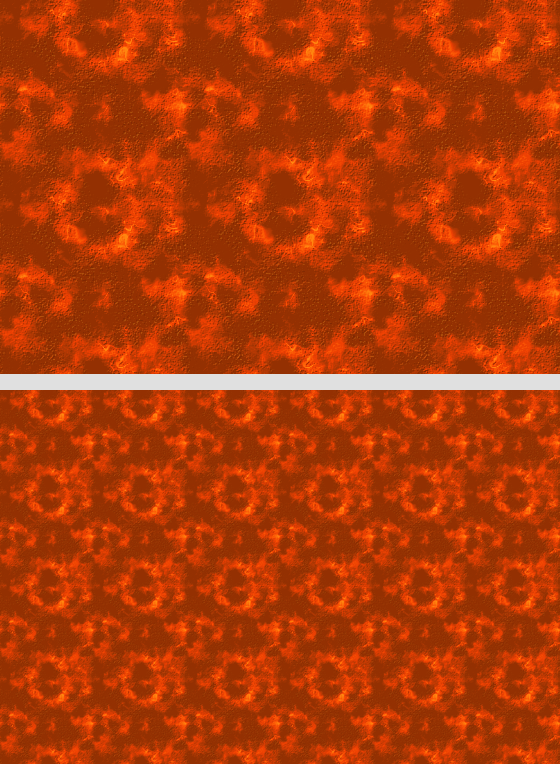
Top, the tile; bottom, the same tile 2 across and 2 down.
Write a Shadertoy shader that draws this texture.

```glsl
// Molten crust: glowing orange patches, thin bright veins and gritty dark rock.
// One square tile of wrapping gradient noise, repeated three across and two down;
// a heat field with a broken ring drives the colour ramp, embossed grit roughens it.

// Integer hash of a lattice cell, giving two values in -1..1.
vec2 hash2(vec2 cell, float seed) {
    uvec3 h = uvec3(uint(cell.x), uint(cell.y), uint(seed));
    h = h * 1664525u + 1013904223u;
    h.x += h.y * h.z; h.y += h.z * h.x; h.z += h.x * h.y;
    h ^= h >> 16u;
    h.x += h.y * h.z; h.y += h.z * h.x;
    return vec2(h.xy >> 16u) / 32767.5 - 1.0;
}

float corner(vec2 cell, vec2 offset, vec2 f, float period, float seed) {
    return dot(hash2(mod(cell + offset, period), seed), f - offset);
}

// Gradient noise that wraps once per tile.
float noise(vec2 uv, float period, float seed) {
    vec2 p = uv * period, cell = floor(p), f = p - cell;
    vec2 w = f * f * f * (f * (f * 6.0 - 15.0) + 10.0);
    vec2 e = vec2(0.0, 1.0);
    return mix(mix(corner(cell, e.xx, f, period, seed), corner(cell, e.yx, f, period, seed), w.x),
               mix(corner(cell, e.xy, f, period, seed), corner(cell, e.yy, f, period, seed), w.x), w.y);
}

float fbm(vec2 uv, float period, float seed) {
    float sum = 0.0, gain = 0.5;
    for (int i = 0; i < 5; i++) {
        sum += gain * noise(uv, period, seed + float(i));
        period *= 2.0;
        gain *= 0.55;
    }
    return sum;
}

// Fine grains with creased scratches between them.
float grit(vec2 uv) {
    return 0.9 * noise(uv, 104.0, 31.0) - 1.6 * abs(noise(uv, 43.0, 32.0));
}

// Thin curling lines along the zero crossings of a warped noise.
float veins(vec2 uv) {
    vec2 curl = vec2(noise(uv, 17.0, 41.0), noise(uv, 17.0, 42.0));
    float ridge = abs(noise(uv + 0.05 * curl, 14.0, 43.0));
    return 1.0 - smoothstep(0.0, 0.085, ridge);
}

// Offset from a centre, wrapped to the nearest copy.
vec2 wrapped(vec2 uv, vec2 centre) {
    return fract(uv - centre + 0.5) - 0.5;
}

// A hot ring around a warm core, and a slanting streak.
float hotSpots(vec2 uv) {
    vec2 q = wrapped(uv, vec2(0.54, 0.89));
    float ring = (length(q) - 0.21) / 0.065;
    float core = length(q * vec2(0.8, 1.2) + vec2(0.02, 0.02)) / 0.07;
    vec2 s = wrapped(uv, vec2(0.88, 0.3));
    s -= vec2(0.1, 0.09) * clamp(dot(s, vec2(5.5, 5.0)), -1.0, 1.0);
    return 1.3 * exp(-ring * ring) + 1.9 * exp(-core * core)
         - 0.8 * (1.0 - smoothstep(0.1, 0.2, length(q)))
         + 1.3 * exp(-dot(s, s) / 0.004);
}

vec3 heatColor(float heat) {
    vec3 c = mix(vec3(0.58, 0.19, 0.008), vec3(0.69, 0.22, 0.015), smoothstep(-0.6, 0.2, heat));
    c = mix(c, vec3(0.80, 0.23, 0.01), smoothstep(0.1, 0.75, heat));
    c = mix(c, vec3(0.93, 0.25, 0.01), smoothstep(0.6, 1.25, heat));
    c = mix(c, vec3(0.98, 0.33, 0.02), smoothstep(1.3, 1.85, heat));
    return mix(c, vec3(1.0, 0.52, 0.06), smoothstep(1.8, 2.7, heat));
}

void mainImage(out vec4 fragColor, in vec2 fragCoord) {
    vec2 uv = fract(fragCoord / iResolution.xy * vec2(3.0, 2.0));

    // Embossed grit, lit from the upper left.
    float relief = grit(uv) - grit(uv + vec2(-0.004, 0.005));

    // Broad heat patches with frayed edges.
    vec2 fray = vec2(noise(uv, 18.0, 21.0), noise(uv, 18.0, 22.0));
    vec2 frayed = uv + 0.045 * fray + 0.006 * relief;
    float heat = 8.0 * fbm(frayed, 5.0, 11.0) + hotSpots(frayed) - 0.35;

    // Veins glow in scattered clusters, brightest where the rock is warm.
    float cluster = smoothstep(-0.1, 0.2, noise(uv, 6.0, 51.0));
    heat += 1.3 * veins(uv) * cluster * smoothstep(-0.7, 0.9, heat);

    // Grit is strongest on the crust and fades in the hottest cores.
    float rough = smoothstep(-0.3, 0.15, noise(uv, 5.0, 61.0) + 0.5 * noise(uv, 12.0, 62.0));
    heat += relief * mix(0.5, 1.1, rough) * (1.0 - 0.8 * smoothstep(1.4, 2.4, heat));
    vec3 color = heatColor(heat);

    // Ochre glints and dark pits on the cool crust.
    float crust = rough * (1.0 - smoothstep(0.2, 1.3, heat));
    color = mix(color, vec3(0.76, 0.43, 0.09), 0.5 * crust * smoothstep(0.2, 0.6, relief));
    color = mix(color, vec3(0.42, 0.13, 0.005), 0.5 * crust * smoothstep(0.2, 0.6, -relief));

    fragColor = vec4(color, 1.0);
}
```
